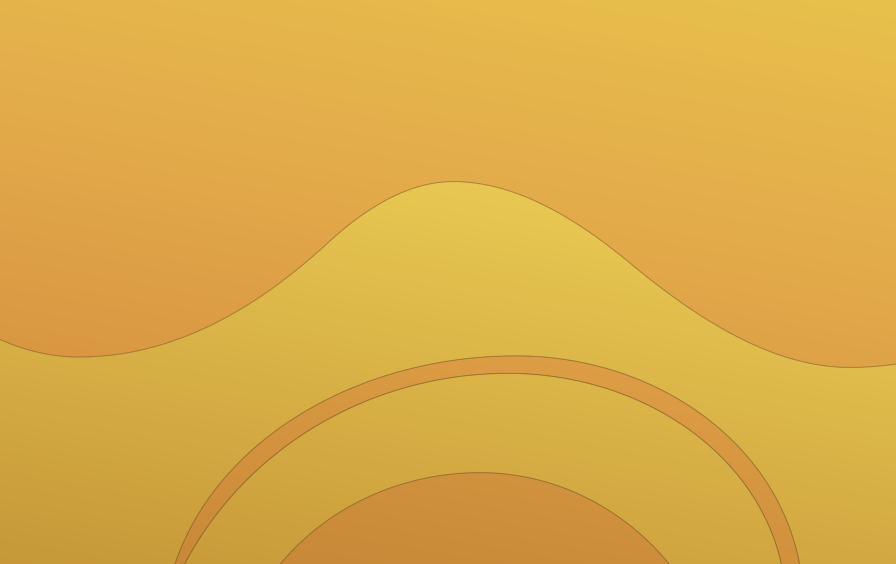
Write a Shadertoy shader that draws this background.

```glsl
// Cubic from knot a to knot b, each given as (x, height, slope)
float cubic(float x, vec3 a, vec3 b) {
    float w = b.x - a.x;
    float t = (x - a.x) / w;
    float s = t * t * (3.0 - 2.0 * t);
    return mix(a.y, b.y, s) + w * t * (1.0 - t) * (a.z * (1.0 - t) - b.z * t);
}

// Height of the large wave
float waveHeight(float x) {
    vec3 leftDip = vec3(0.141, 0.367, 0.0);
    vec3 rise = vec3(0.581, 0.568, 0.92);
    vec3 crest = vec3(0.805, 0.678, 0.0);
    vec3 fall = vec3(1.120, 0.533, -0.83);
    vec3 rightDip = vec3(1.510, 0.3485, 0.0);
    if (x < leftDip.x) return leftDip.y + 1.56 * pow(leftDip.x - x, 2.0);
    if (x < rise.x) return cubic(x, leftDip, rise);
    if (x < crest.x) return cubic(x, rise, crest);
    if (x < fall.x) return cubic(x, crest, fall);
    if (x < rightDip.x) return cubic(x, fall, rightDip);
    return rightDip.y + 0.9 * pow(x - rightDip.x, 2.0);
}

float waveDistance(vec2 p) {
    float slope = (waveHeight(p.x + 0.002) - waveHeight(p.x - 0.002)) / 0.004;
    return (p.y - waveHeight(p.x)) / sqrt(1.0 + slope * slope);
}

// Dome whose left and right halves have their own radii
float domeDistance(vec2 p, vec2 top, vec2 leftRadii, vec2 rightRadii) {
    vec2 r = p.x < top.x ? leftRadii : rightRadii;
    vec2 q = p - top + vec2(0.0, r.y);
    float g = length(q / r);
    return (g - 1.0) * g / max(length(q / (r * r)), 0.001);
}

// Fill the inside of a shape and draw a thin line on its edge
vec3 paint(vec3 base, vec3 fill, float d, float pixel, float lineStrength) {
    vec3 color = mix(fill, base, smoothstep(-0.5 * pixel, 0.5 * pixel, d));
    float line = 1.0 - smoothstep(0.0, max(0.002, pixel), abs(d));
    return mix(color, vec3(0.43, 0.31, 0.13), line * lineStrength);
}

void mainImage(out vec4 fragColor, in vec2 fragCoord) {
    vec2 uv = fragCoord / iResolution.xy;
    vec2 p = uv * vec2(1.592, 1.0);
    float pixel = 1.0 / iResolution.y;

    // Sky: orange at lower left to yellow at upper right
    float skyLight = clamp(0.7 + 0.3 * uv.x - 1.05 * (1.0 - uv.y), 0.0, 1.0);
    vec3 sky = mix(vec3(0.845, 0.58, 0.255), vec3(0.89, 0.67, 0.29), min(2.0 * skyLight, 1.0));
    sky = mix(sky, vec3(0.905, 0.755, 0.295), max(2.0 * skyLight - 1.0, 0.0));

    // Gold of the wave and amber of the domes
    vec3 gold = mix(vec3(0.775, 0.595, 0.22), vec3(0.91, 0.785, 0.32), 0.35 * uv.x + 1.2 * uv.y);
    vec3 amber = mix(vec3(0.775, 0.525, 0.21), vec3(0.88, 0.63, 0.28), 0.45 * uv.x + 1.6 * uv.y);

    float outer = domeDistance(p, vec2(0.917, 0.369), vec2(0.627, 0.496), vec2(0.510, 0.438));
    float inner = domeDistance(p, vec2(0.9025, 0.338), vec2(0.643, 0.614), vec2(0.494, 0.413));
    float hill = domeDistance(p, vec2(0.853, 0.162), vec2(0.446, 0.411), vec2(0.446, 0.473));

    // Layers from back to front
    vec3 color = paint(sky, gold, waveDistance(p), pixel, 0.45);
    color = paint(color, amber, outer, pixel, 0.5);
    color = paint(color, gold, inner, pixel, 0.55);
    color = paint(color, amber * 0.99, hill, pixel, 0.5);
    fragColor = vec4(color, 1.0);
}
```
